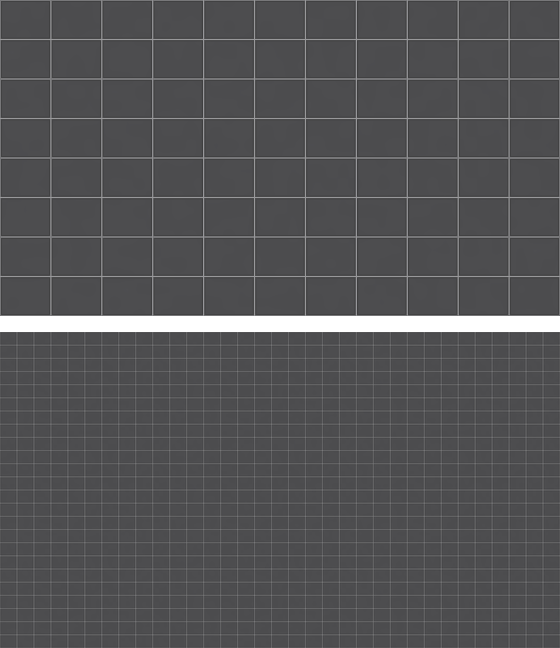
Top: one tile. Bottom: repeated 3 by 3.
Give the GLSL for this pattern, as a Shadertoy shader.

```glsl
#define GRID_COUNT vec2(11.0, 8.0)
#define LINE_WIDTH 0.0040
#define HALO_WIDTH 0.0114
#define BASE_COLOR vec3(0.300, 0.300, 0.308)
#define HALO_COLOR vec3(0.245, 0.245, 0.248)
#define LINE_COLOR vec3(0.595, 0.595, 0.605)
#define MOTTLE_COUNT vec2(44.0, 24.0)
#define MOTTLE_AMOUNT 0.008

float hash(vec2 p) {
    vec3 q = fract(vec3(p.xyx) * 0.1031);
    q += dot(q, q.yzx + 33.33);
    return fract((q.x + q.y) * q.z);
}

// Value noise that wraps after a whole number of cells
float wrappedNoise(vec2 p, vec2 period) {
    vec2 cell = floor(p);
    vec2 f = fract(p);
    f = f * f * (3.0 - 2.0 * f);
    vec2 lo = mod(cell, period);
    vec2 hi = mod(cell + 1.0, period);
    return mix(mix(hash(lo), hash(vec2(hi.x, lo.y)), f.x),
               mix(hash(vec2(lo.x, hi.y)), hash(hi), f.x), f.y);
}

// Share of a pixel covered by the nearer of two perpendicular stripes
float stripeCoverage(vec2 dist, float width, float pixel) {
    vec2 covered = clamp(0.5 * (width + pixel) - dist, 0.0, min(width, pixel));
    return max(covered.x, covered.y) / pixel;
}

void mainImage(out vec4 fragColor, in vec2 fragCoord) {
    vec2 uv = fragCoord / iResolution.xy;
    float pixel = 1.0 / iResolution.y;
    float aspect = iResolution.x / iResolution.y;

    // Distance to the grid lines, in canvas heights
    vec2 grid = uv * GRID_COUNT;
    vec2 dist = abs(fract(grid + 0.5) - 0.5) / GRID_COUNT * vec2(aspect, 1.0);

    // Faintly mottled ground
    float mottle = wrappedNoise(uv * MOTTLE_COUNT, MOTTLE_COUNT) - 0.5;
    vec3 color = BASE_COLOR + MOTTLE_AMOUNT * mottle;

    // Dark halo below the light line
    color = mix(color, HALO_COLOR, stripeCoverage(dist, HALO_WIDTH, pixel));
    color = mix(color, LINE_COLOR, stripeCoverage(dist, LINE_WIDTH, pixel));

    fragColor = vec4(color, 1.0);
}
```
